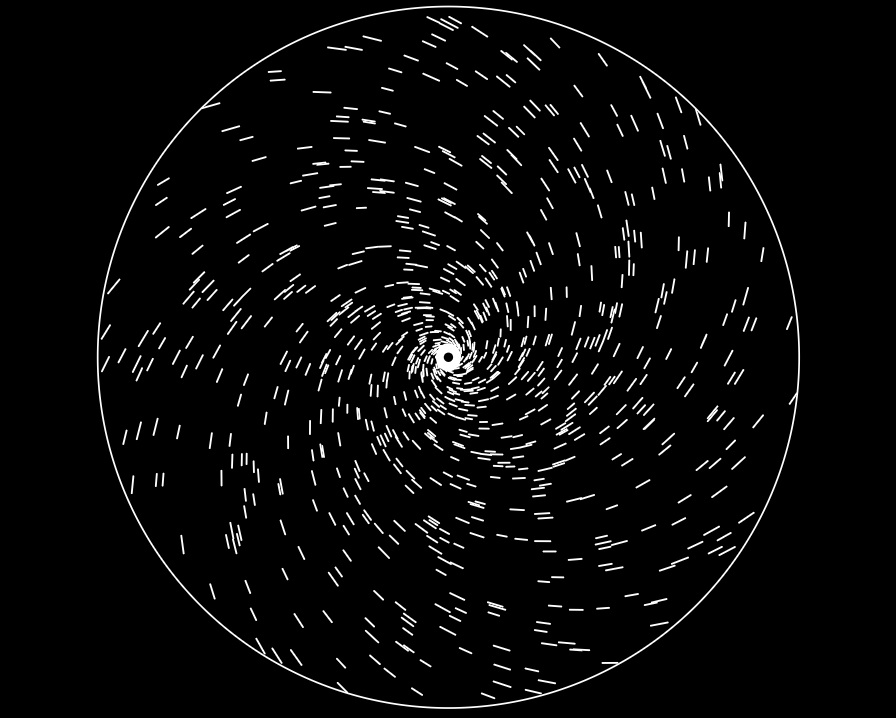
Write a WebGL 1 fragment shader that draws this background.

```glsl
precision highp float;
// A whirlpool of short white dashes spiralling into a bright core, inside a thin circle.

uniform vec2 u_resolution;

// Lengths are fractions of the canvas height.
const vec2  CENTER_SHIFT = vec2(0.0006, 0.0024);
const float RIM_RADIUS   = 0.4885;
const float RIM_HALF     = 0.0012;   // half thickness of the rim
const float HOLE_RADIUS  = 0.0065;
const float CORE_RADIUS  = 0.0185;
const float DASH_COUNT   = 930.0;
const float DASH_HALF    = 0.0013;   // half thickness of a dash
const float LENGTH_MIN   = 0.0025;   // half length at the middle
const float LENGTH_GAIN  = 0.0095;   // extra half length at the rim
const float CROWDING     = 1.4;      // above 1 packs dashes to the middle
const float PITCH        = 0.48;     // inward tilt in radians
const int   REACH        = 24;       // neighbours searched by radius
const float TAU          = 6.2831853;
const vec3  BACKGROUND   = vec3(0.0);
const vec3  INK          = vec3(1.0);

vec3 hash31(float n) {
  vec3 p = fract(vec3(n) * vec3(0.1031, 0.1030, 0.0973));
  p += dot(p, p.yzx + 33.33);
  return fract((p.xxy + p.yzz) * p.zyx);
}

// Coverage of a shape from its signed distance.
float fill(float dist, float pixel) {
  return clamp(0.5 - dist / pixel, 0.0, 1.0);
}

// Distance to a segment centred on the origin.
float segment(vec2 p, vec2 dir, float halfLength) {
  float along = clamp(dot(p, dir), -halfLength, halfLength);
  return length(p - dir * along);
}

// Distance to one dash; its index sets its radius, a hash the rest.
float dash(vec2 p, float index) {
  vec3 rnd = hash31(index + 17.0);
  float spread = pow((index + rnd.x) / DASH_COUNT, CROWDING);
  float radius = mix(HOLE_RADIUS + 0.003, RIM_RADIUS - 0.004, spread);
  float angle = rnd.y * TAU;
  vec2 outward = vec2(cos(angle), sin(angle));
  vec2 clockwise = vec2(outward.y, -outward.x);
  vec2 dir = cos(PITCH) * clockwise - sin(PITCH) * outward;
  float halfLength = (LENGTH_MIN + LENGTH_GAIN * sqrt(spread)) * mix(0.7, 1.1, rnd.z);
  return segment(p - outward * radius, dir, halfLength) - DASH_HALF;
}

void main() {
  float pixel = 1.0 / u_resolution.y;
  vec2 p = (gl_FragCoord.xy - 0.5 * u_resolution) * pixel - CENTER_SHIFT;
  float r = length(p);

  // Dashes are ordered by radius, so only nearby indices can touch this point.
  float reachIn = clamp((r - HOLE_RADIUS) / (RIM_RADIUS - HOLE_RADIUS), 0.0, 1.0);
  float nearest = floor(DASH_COUNT * pow(reachIn, 1.0 / CROWDING));
  float dashes = 1.0;
  for (int k = -REACH; k <= REACH; k++) {
    float index = nearest + float(k);
    if (index >= 0.0 && index < DASH_COUNT) {
      dashes = min(dashes, dash(p, index));
    }
  }

  // Solid core, slightly taller than wide.
  float core = length(p * vec2(1.06, 0.94)) - CORE_RADIUS;
  float rim = abs(r - RIM_RADIUS) - RIM_HALF;

  float light = fill(min(dashes, core), pixel);
  light *= 1.0 - fill(r - HOLE_RADIUS, pixel);
  light = max(light, fill(rim, pixel));

  gl_FragColor = vec4(mix(BACKGROUND, INK, light), 1.0);
}
```
